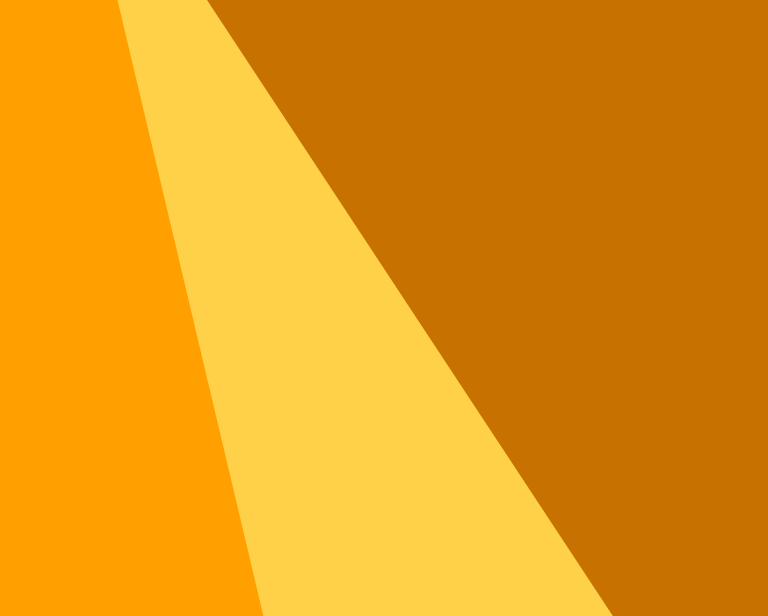
Give the GLSL for this background, as a WebGL 2 fragment shader.

```glsl
#version 300 es
precision highp float;
// Three flat amber areas split by two slanted straight edges: a mid tone
// on the left, a light beam widening downward, and a dark area on the right.
// Each edge is a signed distance to a line, smoothed over about one pixel.

// Edge positions as fractions of the width: (at the bottom, at the top)
#define LEFT_EDGE  vec2(0.3430, 0.1530)
#define RIGHT_EDGE vec2(0.7980, 0.2695)
#define AMBER_MID   vec3(1.000, 0.627, 0.000)
#define AMBER_LIGHT vec3(1.000, 0.820, 0.286)
#define AMBER_DARK  vec3(0.776, 0.443, 0.000)

uniform vec2 u_resolution;
out vec4 fragColor;

// Signed distance to a slanted edge, positive on its right side
float edgeDistance(vec2 p, vec2 edge, float aspect) {
    vec2 ends = edge * aspect;
    float slope = ends.y - ends.x;
    return (p.x - ends.x - slope * p.y) / sqrt(1.0 + slope * slope);
}

// Antialiased coverage of the right side of an edge
float coverage(float dist, float pixel) {
    return clamp(dist / pixel + 0.5, 0.0, 1.0);
}

void main() {
    // Canvas height is one unit
    float pixel = 1.0 / u_resolution.y;
    float aspect = u_resolution.x * pixel;
    vec2 p = gl_FragCoord.xy * pixel;

    // Paint the areas from left to right
    vec3 color = AMBER_MID;
    color = mix(color, AMBER_LIGHT, coverage(edgeDistance(p, LEFT_EDGE, aspect), pixel));
    color = mix(color, AMBER_DARK, coverage(edgeDistance(p, RIGHT_EDGE, aspect), pixel));
    fragColor = vec4(color, 1.0);
}
```
